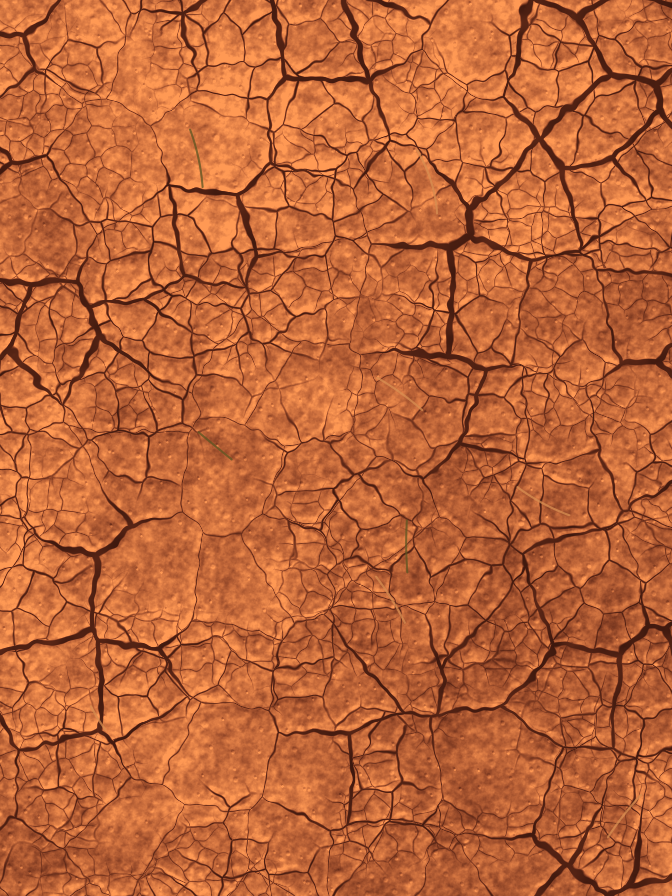
This texture is drawn by a WebGL 2 fragment shader. Its source:

```glsl
#version 300 es
precision highp float;

uniform vec2 u_resolution;
out vec4 fragColor;

vec2 hash2(vec2 p) {
    vec3 q = fract(p.xyx * vec3(0.1031, 0.1030, 0.0973));
    q += dot(q, q.yzx + 33.33);
    return fract((q.xx + q.yz) * q.zy);
}

float noise(vec2 p) {
    vec2 i = floor(p), f = fract(p);
    f = f * f * (3.0 - 2.0 * f);
    return mix(mix(hash2(i).x, hash2(i + vec2(1, 0)).x, f.x),
               mix(hash2(i + vec2(0, 1)).x, hash2(i + vec2(1, 1)).x, f.x), f.y);
}

float fbm(vec2 p) {
    float sum = 0.0, amp = 0.571;
    for (int i = 0; i < 3; i++) {
        sum += amp * noise(p);
        p = mat2(1.6, 1.2, -1.2, 1.6) * p + 17.3;
        amp *= 0.5;
    }
    return sum;
}

// Distance to the nearest border of a Voronoi cell
float cellBorder(vec2 p) {
    vec2 i = floor(p), f = fract(p), nearest = vec2(0), home = vec2(0);
    float best = 9.0;
    for (int y = -1; y <= 1; y++)
    for (int x = -1; x <= 1; x++) {
        vec2 g = vec2(x, y), r = g + 0.05 + 0.9 * hash2(i + g) - f;
        if (dot(r, r) < best) { best = dot(r, r); nearest = r; home = g; }
    }
    float border = 9.0;
    for (int y = -2; y <= 2; y++)
    for (int x = -2; x <= 2; x++) {
        vec2 g = home + vec2(x, y), r = g + 0.05 + 0.9 * hash2(i + g) - f;
        vec2 across = r - nearest;
        if (dot(across, across) > 1e-4)
            border = min(border, dot(0.5 * (r + nearest), normalize(across)));
    }
    return border;
}

// Scattered round grains, as height
float pebbles(vec2 p) {
    float h = 0.0;
    vec2 i = floor(p);
    for (int y = -1; y <= 1; y++)
    for (int x = -1; x <= 1; x++) {
        vec2 g = i + vec2(x, y), pick = hash2(g + 71.0);
        float r = 0.12 + 0.28 * pick.y * pick.y;
        float d = length(p - g - hash2(g));
        h = max(h, step(0.62, pick.x) * (1.0 - smoothstep(0.3 * r, r, d)));
    }
    return h;
}

float gap(float d, float halfWidth) {
    return 1.0 - smoothstep(halfWidth - 0.0012, halfWidth + 0.0014, d);
}

// x: height, y: crack darkness, z: distance to a crack
vec3 ground(vec2 p) {
    vec2 w = p + 0.026 * (vec2(fbm(p * 12.0), fbm(p * 12.0 + 40.0)) - 0.5);
    w += 0.007 * (vec2(noise(p * 75.0), noise(p * 75.0 + 9.0)) - 0.5);
    float plate = cellBorder(w * 7.5) / 7.5;
    float flake = cellBorder(w * 15.0 + 3.7) / 15.0;
    float hair = cellBorder(w * 29.0 + 8.1) / 29.0;

    float open = smoothstep(0.2, 0.8, noise(p * 6.0 + 5.0));
    float crack = gap(plate, mix(0.0004, 0.0042, open));
    float flaked = smoothstep(0.25, 0.55, noise(p * 9.0 + 21.0));
    crack = max(crack, flaked * gap(flake, 0.0004 + 0.0013 * noise(p * 20.0)));
    float split = smoothstep(0.45, 0.7, noise(p * 11.0 + 60.0));
    crack = max(crack, 0.75 * split * gap(hair, 0.0005));

    float d = min(plate, flake + 0.012 * (1.0 - flaked));
    float h = smoothstep(0.0, 0.013, d) + 0.25 * split * smoothstep(0.0, 0.006, hair);
    h += 0.7 * fbm(p * 85.0) + 0.6 * fbm(p * 30.0) + 0.4 * pebbles(p * 50.0);
    return vec3(h, crack, d);
}

void main() {
    vec2 p = gl_FragCoord.xy / u_resolution.x;
    vec3 g = ground(p);
    float relief = g.x - ground(p + vec2(0.001, -0.0028)).x;

    // Soil brightness: broad patches, clods, grain, lit rims
    float tone = 0.775 + 0.32 * relief;
    tone += 0.36 * (fbm(p * 2.6 + 4.0) - 0.5) + 0.28 * (fbm(p * 24.0 + 7.0) - 0.5);
    tone += 0.36 * (fbm(p * 130.0) - 0.5) + 0.05 * pebbles(p * 50.0);
    tone += 0.07 * exp(-g.z * 90.0);
    tone = mix(tone, 0.2 + 0.12 * noise(p * 40.0), 0.93 * g.y);
    tone = clamp(tone, 0.14, 1.0);
    vec3 color = tone * vec3(1.0, 0.33 + 0.27 * tone, 0.2 + 0.13 * tone);

    // Dry straws, with a few green blades
    for (int i = 0; i < 9; i++) {
        vec2 place = hash2(vec2(i, 3)), form = hash2(vec2(i, 11));
        float angle = 6.283 * form.x, size = 0.015 + 0.035 * form.y;
        vec2 q = p - place * vec2(1.0, u_resolution.y / u_resolution.x);
        q = mat2(cos(angle), -sin(angle), sin(angle), cos(angle)) * q;
        q.y += 5.0 * (form.y - 0.5) * q.x * q.x;
        float d = length(vec2(max(abs(q.x) - size, 0.0), q.y));
        vec3 stalk = i % 3 == 0 ? vec3(0.36, 0.33, 0.13) : vec3(0.85, 0.56, 0.32);
        color = mix(color, stalk, 0.75 * (1.0 - smoothstep(0.0006, 0.0025, d)));
    }

    fragColor = vec4(color, 1.0);
}
```
